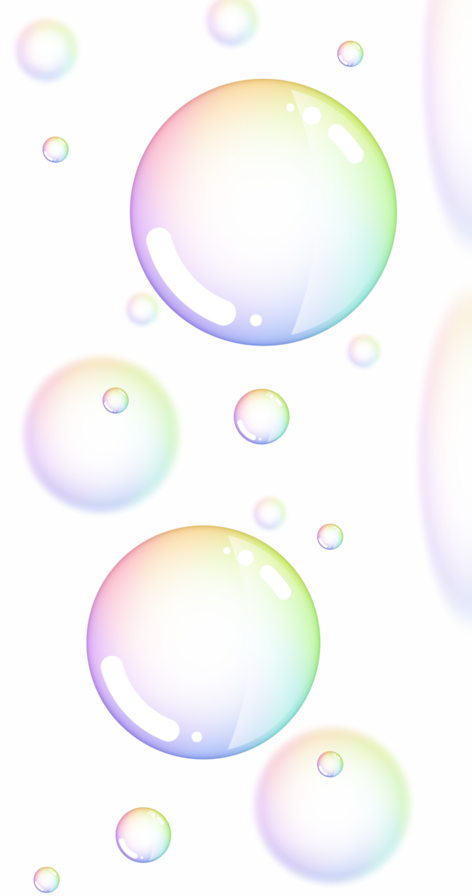
A Shadertoy shader for this background:

```glsl
#define UNITS 100.0        // canvas height in design units
#define TAU 6.2831853
#define TINT_POWER 3.2     // how tightly the colour hugs the rim
#define TINT_AMOUNT 0.72
#define HUE_TWIST 1.5      // clockwise hue turn towards the centre
#define RIM_WIDTH 0.3
#define RIM_AMOUNT 0.35
#define GLINT_RADIUS 0.81
#define SOFT_BLUR 0.9
#define SOFT_AMOUNT 0.5
#define GHOST_AMOUNT 0.3
#define PAPER vec3(0.996)

// Sharp bubbles: centre x, centre y, radius
const vec3 SHARP[10] = vec3[10](
    vec3(29.4, 76.3, 14.9), vec3(22.7, 28.3, 13.05),
    vec3(29.2, 53.5, 3.1), vec3(16.0, 6.8, 3.1),
    vec3(39.1, 94.0, 1.45), vec3(6.2, 83.3, 1.45),
    vec3(12.9, 55.3, 1.45), vec3(36.85, 40.1, 1.45),
    vec3(36.85, 14.7, 1.45), vec3(5.2, 1.8, 1.45));

// Blurred bubbles: centre, radii along x and y
const vec4 SOFT[9] = vec4[9](
    vec4(11.3, 51.5, 8.5, 8.5), vec4(37.1, 10.1, 8.5, 8.5),
    vec4(5.2, 94.4, 3.2, 3.2), vec4(25.9, 97.7, 2.6, 2.6),
    vec4(15.9, 65.5, 1.6, 1.6), vec4(40.6, 60.8, 1.6, 1.6),
    vec4(30.1, 42.7, 1.6, 1.6),
    vec4(53.0, 92.0, 5.6, 18.5), vec4(52.7, 49.0, 5.8, 17.5));

// Film colours, counter-clockwise from the right
const vec3 FILM[8] = vec3[8](
    vec3(0.66, 0.96, 0.50), vec3(0.78, 0.93, 0.34),
    vec3(0.97, 0.80, 0.45), vec3(0.98, 0.62, 0.70),
    vec3(0.83, 0.58, 0.96), vec3(0.63, 0.53, 0.95),
    vec3(0.52, 0.62, 0.96), vec3(0.53, 0.90, 0.86));

vec3 filmColour(vec2 q) {
    float turn = atan(q.y, q.x) - HUE_TWIST * max(1.0 - length(q), 0.0);
    float k = fract(turn / TAU) * 8.0;
    int i = int(k);
    return mix(FILM[i % 8], FILM[(i + 1) % 8], smoothstep(0.0, 1.0, fract(k)));
}

// White stroke along an arc inside the rim
float glint(vec2 q, float from, float to, float thickness, float aa) {
    float a = clamp(atan(q.y, q.x), from, to);
    float d = length(q - GLINT_RADIUS * vec2(cos(a), sin(a))) - thickness;
    return 1.0 - smoothstep(-aa, aa, d);
}

// Curved pale reflection on the right side
float sheen(vec2 q, float aa) {
    float d = q.x - 0.4 + 0.23 * q.y * q.y;
    float inside = 1.0 - smoothstep(0.94 - aa, 0.94 + aa, length(q));
    float ends = mix(0.12, 0.55, smoothstep(0.15, 0.8, abs(q.y)));
    return smoothstep(-aa, aa, d) * inside * ends * exp(-2.2 * max(d, 0.0));
}

vec3 sharpBubble(vec3 col, vec2 p, vec3 b) {
    vec2 q = (p - b.xy) / b.z;
    float r = length(q);
    float aa = UNITS / (iResolution.y * b.z);
    if (r > 1.0 + aa) return col;

    float mask = 1.0 - smoothstep(1.0 - aa, 1.0 + aa, r);
    float rim = exp(-max(1.0 - r, 0.0) * b.z / RIM_WIDTH);
    float tint = TINT_AMOUNT * pow(r, TINT_POWER) + RIM_AMOUNT * rim;
    vec3 film = filmColour(q) * (1.0 - 0.1 * rim);
    col = mix(col, film, min(tint, 1.0) * mask);

    // Reflections
    float shine = sheen(q, aa);
    shine = max(shine, glint(q, 0.56, 0.83, 0.065, aa));
    shine = max(shine, glint(q, 1.107, 1.107, 0.07, aa));
    shine = max(shine, glint(q, 1.32, 1.32, 0.03, aa));
    shine = max(shine, glint(q, -2.88, -1.95, 0.095, aa));
    shine = max(shine, glint(q, -1.64, -1.64, 0.045, aa));
    return mix(col, vec3(1.0), shine * mask);
}

vec3 softBubble(vec3 col, vec2 p, vec4 b) {
    vec2 q = (p - b.xy) / b.zw;
    float r = length(q);
    float blur = min(SOFT_BLUR / b.z, 0.45);
    float mask = 1.0 - smoothstep(1.0 - blur, 1.0 + blur, r);
    float amount = b.w > 2.0 * b.z ? GHOST_AMOUNT : SOFT_AMOUNT;
    float tint = amount * pow(min(r, 1.0), TINT_POWER);
    return mix(col, filmColour(q) * 0.96, tint * mask);
}

void mainImage(out vec4 fragColor, in vec2 fragCoord) {
    vec2 p = fragCoord / iResolution.y * UNITS;
    vec3 col = PAPER;
    for (int i = 0; i < 9; i++) col = softBubble(col, p, SOFT[i]);
    for (int i = 0; i < 10; i++) col = sharpBubble(col, p, SHARP[i]);
    fragColor = vec4(col, 1.0);
}
```
